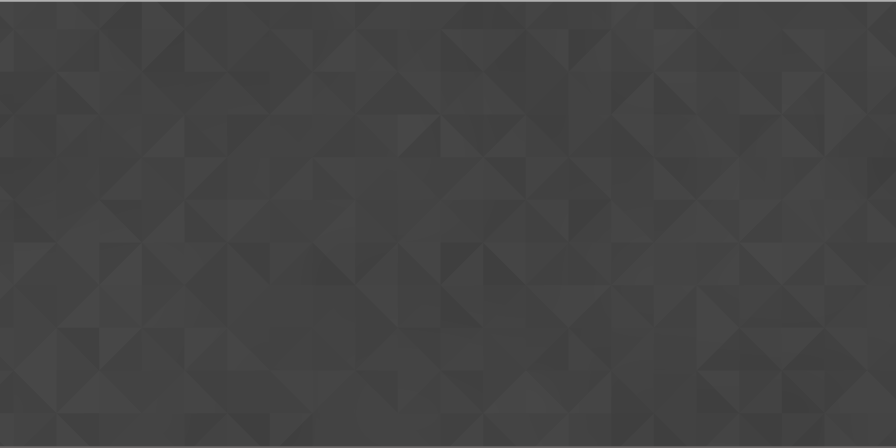
A WebGL 2 fragment shader for this pattern:

```glsl
#version 300 es
precision highp float;

uniform vec2 u_resolution;
out vec4 outColor;

const float CELLS_DOWN = 10.5;
const vec2 GRID_OFFSET = vec2(0.325, 0.817);  // first grid crossing, in cells
const vec3 BASE_GRAY = vec3(0.261);
const vec3 TOP_RULE = vec3(0.69);
const vec3 BOTTOM_RULE = vec3(0.41, 0.395, 0.395);
const float FACET_CONTRAST = 0.007;           // light against dark half of a cell
const float FACET_SPREAD = 0.014;             // free variation of each triangle
const float PATCH_SPREAD = 0.014;             // slow variation over several cells
const float PATCH_CELLS = 3.0;
const float RULE_HEIGHT = 0.0039;             // fraction of canvas height
const int SAMPLES = 4;

// Sine-free hash of a cell and a channel, in 0..1
float hash13(vec3 p) {
    p = fract(p * 0.1031);
    p += dot(p, p.zyx + 31.32);
    return fract((p.x + p.y) * p.z);
}

float cellHash(vec2 cell, float channel) {
    return hash13(vec3(cell + 17.0, channel));
}

// Smooth value noise in 0..1
float valueNoise(vec2 p, float channel) {
    vec2 cell = floor(p);
    vec2 t = smoothstep(0.0, 1.0, p - cell);
    float low = mix(cellHash(cell, channel), cellHash(cell + vec2(1, 0), channel), t.x);
    float high = mix(cellHash(cell + vec2(0, 1), channel), cellHash(cell + 1.0, channel), t.x);
    return mix(low, high, t.y);
}

// -1 or 1: which side of the cell's diagonal the point lies on.
// Diagonals alternate, so eight triangles meet at every other crossing.
float triangleSide(vec2 local, vec2 cell) {
    float odd = mod(cell.x + cell.y, 2.0);
    float x = mix(1.0 - local.x, local.x, odd);
    return local.y < x ? -1.0 : 1.0;
}

// Each cell pairs a lighter and a darker triangle in random order
float facetTone(vec2 grid, float contrast, float spread) {
    vec2 cell = floor(grid);
    float side = triangleSide(grid - cell, cell);
    float flip = cellHash(cell, 3.0) < 0.5 ? -1.0 : 1.0;
    float variation = cellHash(cell, 20.0 + side * 7.0) - 0.5;
    return side * flip * contrast * 0.8 + variation * spread;
}

// Average over a subpixel lattice to smooth the triangle edges
float smoothFacets(vec2 grid, float width) {
    float sum = 0.0;
    for (int j = 0; j < SAMPLES; j++) {
        for (int i = 0; i < SAMPLES; i++) {
            vec2 jitter = (vec2(i, j) + 0.5) / float(SAMPLES) - 0.5;
            sum += facetTone(grid + jitter * width, FACET_CONTRAST, FACET_SPREAD);
        }
    }
    return sum / float(SAMPLES * SAMPLES);
}

// Pixel coverage of a thin rule starting at a canvas edge
float ruleCoverage(float edgeDistance, float height, float pixel) {
    return clamp((height - edgeDistance) / pixel + 0.5, 0.0, 1.0);
}

void main() {
    vec2 uv = gl_FragCoord.xy / u_resolution.y;
    float pixel = 1.0 / u_resolution.y;

    // Faceted gray field with slow patches of tone
    vec2 grid = uv * CELLS_DOWN - GRID_OFFSET;
    float tone = smoothFacets(grid, pixel * CELLS_DOWN);
    tone += (valueNoise(grid / PATCH_CELLS, 41.0) - 0.5) * PATCH_SPREAD;
    vec3 color = BASE_GRAY + tone;

    // Light hairlines along the top and bottom
    color = mix(color, TOP_RULE, ruleCoverage(1.0 - uv.y, RULE_HEIGHT, pixel));
    color = mix(color, BOTTOM_RULE, ruleCoverage(uv.y, RULE_HEIGHT, pixel));

    outColor = vec4(color, 1.0);
}
```
